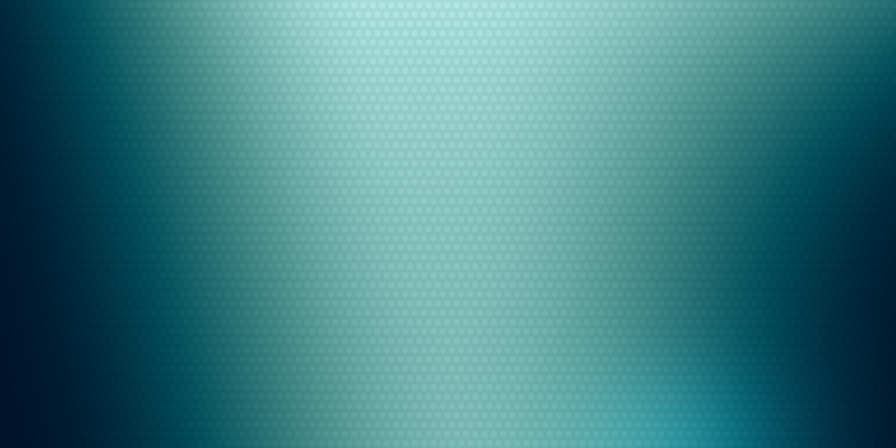
A Shadertoy shader for this background:

```glsl
#define DOT_PITCH vec2(0.0208, 0.0208)
#define DOT_RADIUS 0.0072
#define DOT_CONTRAST 0.055
#define SHADOW_LEVEL 0.08
#define BAND_LEVEL 0.64
#define TOP_BOOST 0.16
#define LEFT_SOFTNESS 0.26
#define GLOW_CENTER vec2(0.76, 0.0)
#define GLOW_SIZE vec2(0.13, 0.20)
#define GLOW_COLOR vec3(0.03, 0.135, 0.16)

// Brightness of the broad vertical band, which widens toward the top
float bandLight(vec2 uv) {
    float leftEdge = mix(0.275, 0.16, uv.y);
    float rightEdge = 0.78 + 0.18 * uv.y * uv.y * uv.y;
    float left = smoothstep(leftEdge - LEFT_SOFTNESS, leftEdge + LEFT_SOFTNESS, uv.x);
    float right = 1.0 - smoothstep(0.5, 2.0 * rightEdge - 0.5, uv.x);
    float level = BAND_LEVEL + TOP_BOOST * uv.y * uv.y;
    return SHADOW_LEVEL + level * left * right;
}

// Navy through deep teal to pale aqua; red enters only in the lighter half
vec3 tealRamp(float light) {
    float lift = light - 0.31;
    float red = 0.585 * (lift + sqrt(lift * lift + 0.0008));
    float blue = light + mix(0.085, -0.015, smoothstep(0.05, 0.65, light));
    return vec3(red, light, blue);
}

// Coverage of round dots on staggered rows
float dotPattern(vec2 p) {
    float row = floor(p.y / DOT_PITCH.y);
    p.x += 0.5 * DOT_PITCH.x * mod(row, 2.0);
    vec2 cell = (fract(p / DOT_PITCH) - 0.5) * DOT_PITCH;
    float softness = max(1.0 / iResolution.y, 0.0015);
    return 1.0 - smoothstep(-softness, softness, length(cell) - DOT_RADIUS);
}

void mainImage(out vec4 fragColor, in vec2 fragCoord) {
    vec2 uv = fragCoord / iResolution.xy;
    vec3 color = tealRamp(bandLight(uv));

    // Cyan glow along the lower edge
    vec2 glowOffset = (uv - GLOW_CENTER) / GLOW_SIZE;
    color += GLOW_COLOR * exp(-dot(glowOffset, glowOffset));

    // Fine dotted texture, balanced around the mean brightness
    float dots = dotPattern(fragCoord / iResolution.y);
    color *= 1.0 + DOT_CONTRAST * (dots - 0.4);

    fragColor = vec4(clamp(color, 0.0, 1.0), 1.0);
}
```
